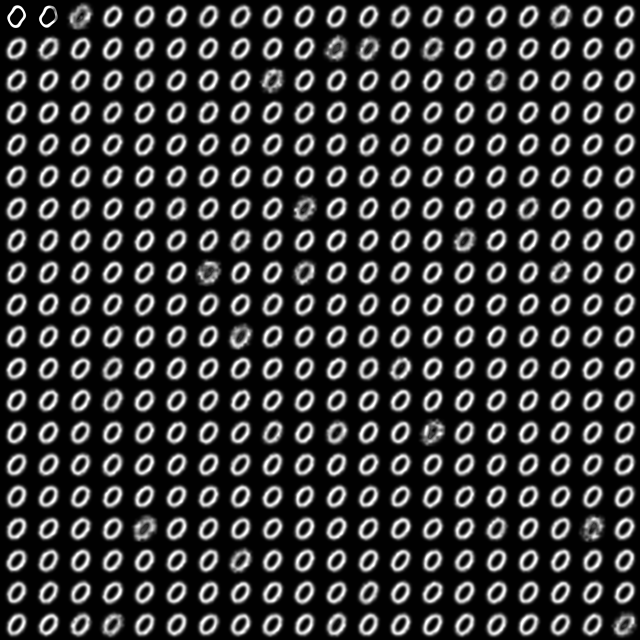
Reproduce this pattern procedurally as a WebGL 2 fragment shader.

```glsl
#version 300 es
precision highp float;
// A 20 by 20 grid of soft, slanted white rings on black, with a few worn ones and two crisp ones.

uniform vec2 u_resolution;
out vec4 outColor;

float hash(vec2 p) {
    return fract(sin(dot(p, vec2(127.1, 311.7))) * 43758.5453);
}

// Value noise whose lattice wraps after `period` steps
float wrapNoise(vec2 p, float period) {
    vec2 i = floor(p), f = fract(p);
    f = f * f * (3.0 - 2.0 * f);
    vec2 a = mod(i, period), b = mod(i + 1.0, period);
    return mix(mix(hash(a), hash(vec2(b.x, a.y)), f.x),
               mix(hash(vec2(a.x, b.y)), hash(b), f.x), f.y);
}

// Approximate signed distance to an ellipse with the given radii
float ellipseDistance(vec2 p, vec2 radii) {
    float k = length(p / radii);
    return k * (k - 1.0) / max(length(p / (radii * radii)), 1e-3);
}

vec2 alongAxis(vec2 p, float angle) {
    vec2 axis = vec2(cos(angle), sin(angle));
    return vec2(dot(p, axis), dot(p, vec2(-axis.y, axis.x)));
}

// Blurred ring with slight changes of shape, brightness and wear per cell
float softRing(vec2 p, vec2 cell, float mottle) {
    float wear = pow(hash(cell + 3.7), 22.0);
    if (cell == vec2(2.0, 19.0)) wear = 1.0;
    float angle = 0.98 + 0.1 * (hash(cell + 9.2) - 0.5);
    vec2 radii = vec2(0.3, 0.192) + 0.014 * (vec2(hash(cell + 1.3), hash(cell + 5.9)) - 0.5);
    vec2 q = alongAxis(p, angle);
    float d = ellipseDistance(q, radii) + 0.035 * (mottle - 0.5) * (0.5 + wear);
    float blur = 0.057 + 0.028 * wear;
    float light = exp(-d * d / (2.0 * blur * blur));
    light *= 1.0 - 0.13 * pow(q.x / 0.3, 2.0);
    light *= 1.0 - (0.18 + 0.6 * wear) * mottle;
    // Worn rings carry a faint haze in the hole
    float haze = wear * 0.35 * mottle * (1.0 - smoothstep(-0.12, 0.08, d));
    return max(1.07 * light, haze);
}

// Thin, hard-edged ring; the second one is partly broken
float crispRing(vec2 p, vec2 cell, float mottle) {
    vec2 q = alongAxis(p, 1.25 - 0.1 * cell.x);
    q.y += 0.025 * sin(q.x * 14.0 + cell.x);
    float d = abs(ellipseDistance(q, vec2(0.31, 0.215)));
    float light = 1.0 - smoothstep(0.02, 0.065, d);
    float gap = cell.x * smoothstep(0.08, 0.25, p.x + 0.3 * p.y);
    return light * (1.0 - 0.55 * gap * (0.4 + mottle));
}

void main() {
    vec2 grid = gl_FragCoord.xy / u_resolution * 20.0;
    vec2 cell = floor(grid);
    vec2 p = fract(grid) - vec2(0.52, 0.48);
    float mottle = wrapNoise(grid * 9.0, 180.0);

    bool crisp = cell.y == 19.0 && cell.x < 2.0;
    float light = crisp ? crispRing(p, cell, mottle) : softRing(p, cell, mottle);

    // Fade to black at the cell borders
    vec2 toBorder = 0.5 - abs(fract(grid) - 0.5);
    light *= smoothstep(0.0, 0.1, min(toBorder.x, toBorder.y));
    outColor = vec4(vec3(clamp(light, 0.005, 1.0)), 1.0);
}
```
